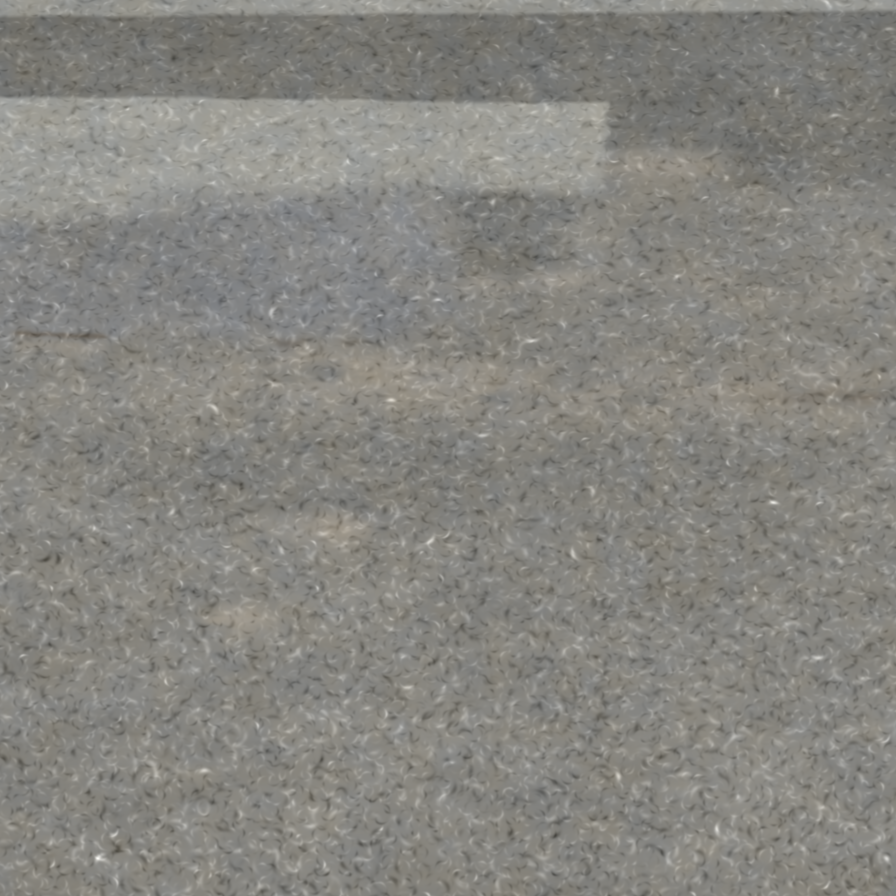
This texture is drawn by a Shadertoy shader. Its source:

```glsl
const vec3 ASPHALT   = vec3(0.528, 0.522, 0.500);
const vec3 DARK_TAR  = vec3(0.445, 0.443, 0.425);
const vec3 PALE_SLAB = vec3(0.622, 0.622, 0.600);
const vec3 COOL_GREY = vec3(0.520, 0.522, 0.520);
const vec3 DUST      = vec3(0.640, 0.610, 0.560);
const vec3 SOIL      = vec3(0.400, 0.370, 0.330);
const float COARSE_CELLS = 72.0;
const float FINE_CELLS = 118.0;
const float GRAIN_CONTRAST = 0.135;
const float CHIP_CONTRAST = 0.20;
const float MOTTLE = 0.060;
const float EDGE_WOBBLE = 0.022;

float hash(vec2 p) {
    return fract(sin(dot(p, vec2(127.1, 311.7))) * 43758.5453);
}

float noise(vec2 p) {
    vec2 i = floor(p), f = fract(p);
    f = f * f * (3.0 - 2.0 * f);
    return mix(mix(hash(i), hash(i + vec2(1, 0)), f.x),
               mix(hash(i + vec2(0, 1)), hash(i + vec2(1, 1)), f.x), f.y);
}

float fbm(vec2 p) {
    float sum = 0.0, amp = 0.5;
    for (int i = 0; i < 4; i++) {
        sum += amp * noise(p);
        p = p * 2.03 + 17.3;
        amp *= 0.5;
    }
    return sum / 0.9375;
}

// Randomly turned slivers, light and dark, with a few bright chips
float flecks(vec2 p, float seed) {
    vec2 cell = floor(p);
    float sum = 0.0;
    for (int y = -1; y <= 1; y++)
    for (int x = -1; x <= 1; x++) {
        vec2 id = cell + vec2(x, y);
        vec2 key = id + seed;
        vec2 d = p - id - vec2(hash(key), hash(key + 31.7));
        float angle = 6.2832 * hash(key + 57.1);
        float c = cos(angle), s = sin(angle);
        vec2 r = vec2(c * d.x + s * d.y, c * d.y - s * d.x);
        r.y += 0.5 * r.x * r.x;
        r /= vec2(mix(0.20, 0.42, hash(key + 73.9)), 0.14);
        float tone = (2.0 * hash(key + 91.3) - 1.0) * GRAIN_CONTRAST;
        tone += CHIP_CONTRAST * step(0.975, hash(key + 113.5));
        sum += tone * exp(-0.5 * dot(r, r));
    }
    return sum;
}

// Rectangle mask with soft sides
float slab(vec2 p, vec2 lo, vec2 hi, vec2 blur) {
    vec2 m = smoothstep(lo - blur, lo + blur, p) * (1.0 - smoothstep(hi - blur, hi + blur, p));
    return m.x * m.y;
}

// Stain with a worn, ragged outline
float stain(vec2 p, vec2 center, vec2 size, float wear) {
    vec2 d = (p - center) / size;
    return exp(-dot(d, d)) * smoothstep(0.25, 0.65, wear);
}

void mainImage(out vec4 fragColor, in vec2 fragCoord) {
    vec2 uv = fragCoord / iResolution.y;
    float broad = fbm(uv * vec2(5.0, 11.0));
    float wear = fbm(uv * vec2(14.0, 36.0) + 8.0);
    vec2 wobble = vec2(fbm(uv * 28.0 + 3.0), fbm(uv * vec2(16.0, 30.0) + 41.0)) - 0.5;
    vec2 p = uv + wobble * vec2(2.0, 1.0) * EDGE_WOBBLE;

    // Worn ground and cooler upper stretch
    vec3 color = ASPHALT;
    color = mix(color, COOL_GREY, slab(p, vec2(-1.0, 0.62), vec2(0.50, 0.80), vec2(0.06, 0.02)));
    color = mix(color, DARK_TAR, 0.45 * stain(uv, vec2(0.47, 0.48), vec2(0.35, 0.06), broad + 0.15));
    color = mix(color, DARK_TAR, 0.40 * stain(uv, vec2(0.10, 0.74), vec2(0.13, 0.04), broad + 0.2));

    // Pale slab, dark strip and far verge
    float slabBase = 0.785 - 0.03 * smoothstep(0.3, 0.0, uv.x);
    float paleBlur = mix(0.025, 0.003, smoothstep(0.80, 0.87, uv.y));
    color = mix(color, PALE_SLAB, slab(p, vec2(-1.0, slabBase), vec2(0.68, 0.90), vec2(0.008, paleBlur)));
    float stripTop = 0.982 + 0.006 * uv.x;
    float stripBase = 0.893 - 0.012 * uv.x;
    color = mix(color, DARK_TAR, 0.85 * smoothstep(-0.003, 0.003, uv.y + wobble.y * 0.008 - stripBase));
    color = mix(color, DARK_TAR, 0.75 * slab(p, vec2(0.67, 0.83), vec2(2.0, 0.90), vec2(0.005)));
    color = mix(color, DARK_TAR, 0.55 * slab(p, vec2(0.80, 0.79), vec2(2.0, 0.84), vec2(0.04, 0.015)));
    color = mix(color, DARK_TAR, 0.65 * slab(p, vec2(0.51, 0.70), vec2(0.64, 0.785), vec2(0.02, 0.008)));
    color = mix(color, PALE_SLAB, 0.85 * smoothstep(-0.003, 0.003, uv.y + wobble.y * 0.006 - stripTop));

    // Dust drifts and soil
    color = mix(color, DUST, 0.65 * stain(uv, vec2(0.78, 0.565), vec2(0.42, 0.035), wear + 0.12));
    color = mix(color, DUST, 0.60 * stain(uv, vec2(0.36, 0.590), vec2(0.15, 0.025), wear));
    color = mix(color, DUST, 0.75 * stain(uv, vec2(0.58, 0.687), vec2(0.08, 0.013), wear + 0.1));
    color = mix(color, DUST, 0.55 * stain(uv, vec2(0.85, 0.680), vec2(0.16, 0.020), wear));
    color = mix(color, DUST, 0.75 * stain(uv, vec2(0.74, 0.812), vec2(0.06, 0.014), wear + 0.2));
    color = mix(color, DUST, 0.80 * stain(uv, vec2(0.38, 0.412), vec2(0.06, 0.020), wear + 0.08));
    color = mix(color, DUST, 0.85 * stain(uv, vec2(0.26, 0.310), vec2(0.04, 0.020), wear + 0.08));
    color = mix(color, SOIL, 0.70 * stain(uv, vec2(0.97, 0.557), vec2(0.09, 0.009), wear + 0.1));

    // Broken crack with a pale lip
    float crack = uv.y - 0.628 + 0.03 * uv.x + wobble.y * 0.02;
    float reach = 1.0 - smoothstep(0.36, 0.43, uv.x);
    float gaps = smoothstep(0.38, 0.58, noise(vec2(uv.x * 22.0, 4.0)));
    color = mix(color, SOIL, 0.75 * reach * gaps * exp(-pow(crack / 0.004, 2.0)));
    color = mix(color, DUST, 0.45 * reach * gaps * exp(-pow((crack + 0.016) / 0.010, 2.0)));

    // Aggregate, finer and fainter with distance
    vec2 ground = vec2(uv.x, uv.y * (1.0 + 0.2 * uv.y));
    float grain = flecks(ground * COARSE_CELLS, 5.0) + 0.8 * flecks(ground * FINE_CELLS, 210.0);
    color += grain * mix(1.1, 0.72, uv.y);
    color += MOTTLE * (broad - 0.5) + MOTTLE * (wear - 0.5);
    float tint = fbm(uv * 38.0 + 70.0) - 0.5;
    color += tint * vec3(0.035, 0.010, -0.035);

    fragColor = vec4(clamp(color, 0.0, 1.0), 1.0);
}
```
